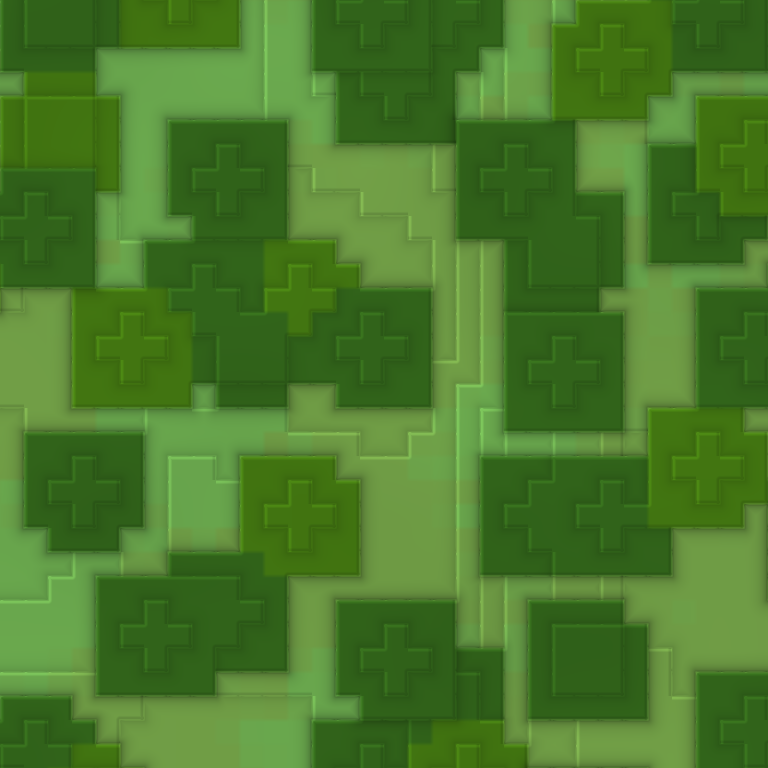
A three.js fragment shader for this pattern:

```glsl
varying vec2 vUv;

const float GRID = 32.0;   // blocks across the canvas
const float TILE = 6.0;    // blocks per tree plot
const vec3 GRASS = vec3(0.41, 0.65, 0.30);
const vec3 DRY_GRASS = vec3(0.435, 0.61, 0.27);
const vec3 DARK_LEAF = vec3(0.19, 0.385, 0.10);
const vec3 OLIVE_LEAF = vec3(0.255, 0.455, 0.065);

float hash(vec2 p) {
  vec3 q = fract(vec3(p.xyx) * 0.1031);
  q += dot(q, q.yzx + 33.33);
  return fract((q.x + q.y) * q.z);
}

float noise(vec2 p) {
  vec2 i = floor(p), f = fract(p);
  f = f * f * (3.0 - 2.0 * f);
  return mix(mix(hash(i), hash(i + vec2(1.0, 0.0)), f.x),
             mix(hash(i + vec2(0.0, 1.0)), hash(i + 1.0), f.x), f.y);
}

// Terraced ground with a hillside rising to the right
float groundHeight(vec2 cell) {
  float hill = 5.0 * smoothstep(16.0, 25.0, cell.x);
  return floor(hill + 3.5 * noise(cell * vec2(0.13, 0.10) + 7.0));
}

vec3 groundColor(vec2 cell) {
  float dryness = noise(cell * 0.14 + 31.0) + 0.25 * (hash(cell + 80.0) - 0.5);
  dryness += 0.12 * (cell.x + cell.y) / GRID;
  return mix(GRASS, DRY_GRASS, smoothstep(0.5, 0.68, dryness));
}

// Height of one canopy at an offset from its trunk, negative outside
float canopyHeight(vec2 offset, vec2 plot, float base) {
  vec2 a = abs(offset);
  float reach = max(a.x, a.y);
  bool corner = a.x + a.y > 3.5;
  bool clipped = corner && hash(plot * 5.0 + offset + 140.0) < 0.35;
  if (reach > 2.5 || clipped) return -1.0;
  bool squareCrown = hash(plot + 210.0) < 0.15;
  bool crown = a.x + a.y < 1.5 || (squareCrown && reach < 1.5);
  return base + (crown ? 1.0 : 0.0);
}

// Top block of a column: colour in rgb, height in a
vec4 surface(vec2 cell) {
  vec4 top = vec4(groundColor(cell), groundHeight(cell));
  vec2 home = floor(cell / TILE);
  for (int j = -1; j <= 1; j++) {
    for (int i = -1; i <= 1; i++) {
      vec2 plot = home + vec2(float(i), float(j));
      if (hash(plot + 50.0) > 0.93) continue;
      vec2 jitter = floor(TILE * vec2(hash(plot + 13.0), hash(plot + 97.0)));
      vec2 trunk = plot * TILE + jitter;
      float base = groundHeight(trunk) + 5.0 + floor(4.0 * hash(plot + 61.0));
      float height = canopyHeight(cell - trunk, plot, base);
      if (height > top.a) {
        vec3 leaf = hash(plot + 170.0) < 0.32 ? OLIVE_LEAF : DARK_LEAF;
        top = vec4(leaf, height);
      }
    }
  }
  return top;
}

// Share of a block under a softened point
float coverage(vec2 fromCenter, float blur) {
  vec2 w = clamp(0.5 + (0.5 - abs(fromCenter)) / blur, 0.0, 1.0);
  return w.x * w.y;
}

// Thin line just inside an edge
float rimLine(float d) {
  return smoothstep(0.0, 0.07, d) * (1.0 - smoothstep(0.08, 0.2, d));
}

// Soft shade cast by a taller block
float contactShade(float d) {
  return smoothstep(0.0, 0.05, d) * exp(-4.5 * d) * (1.0 - smoothstep(0.6, 1.0, d));
}

void main() {
  vec2 p = vUv * GRID;
  vec2 cell = floor(p);
  float height = surface(cell).a;
  vec3 color = vec3(0.0);
  float lit = 0.0, dim = 0.0, shade = 0.0;

  for (int j = -1; j <= 1; j++) {
    for (int i = -1; i <= 1; i++) {
      vec2 dir = vec2(float(i), float(j));
      vec4 block = surface(cell + dir);
      vec2 q = p - cell - dir - 0.5;
      float d = length(max(abs(q) - 0.5, 0.0));
      float rise = block.a - height;
      color += block.rgb * coverage(q, 0.16);
      if (rise > 0.0) {
        shade = max(shade, contactShade(d) * mix(0.4, 1.0, min((rise - 1.0) / 3.0, 1.0)));
      } else if (rise < 0.0) {
        // Light comes from the upper left
        float facing = dir.y - dir.x;
        if (facing > 0.0) lit = max(lit, rimLine(d));
        if (facing < 0.0) dim = max(dim, rimLine(d));
      }
    }
  }

  float broad = 0.97 + 0.06 * noise(p * 0.2 + 19.0);
  color *= broad * (1.0 + 0.18 * lit - 0.12 * dim) * (1.0 - 0.34 * shade);
  gl_FragColor = vec4(color, 1.0);
}
```
